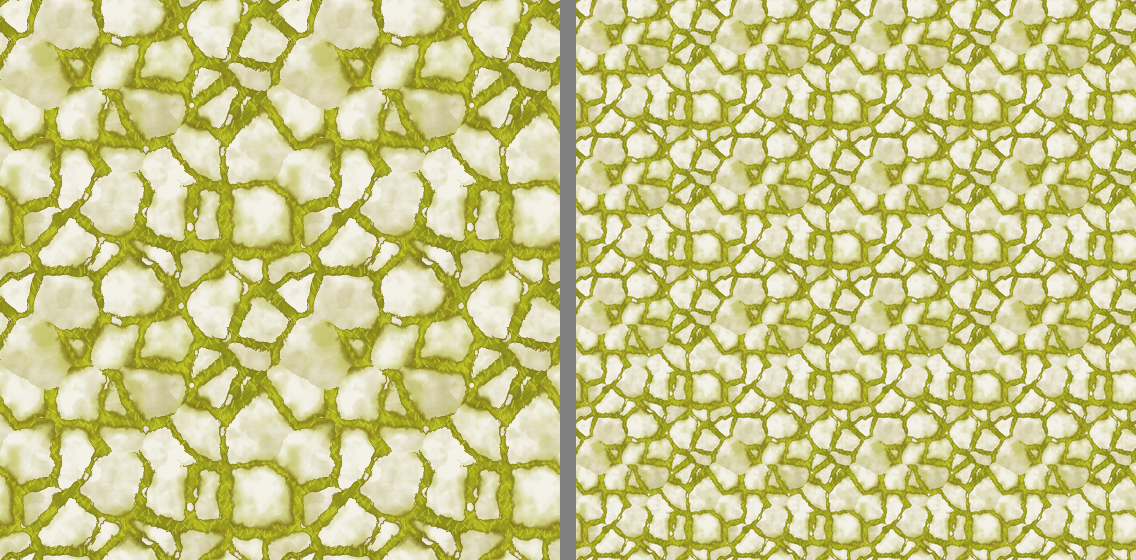
Left, the tile; right, the same tile 2 across and 2 down.
Give the GLSL for this texture, as a three.js fragment shader.

```glsl
// Pale painted paving stones set in bright mossy grass.
// A wrapping weighted Voronoi diagram shapes the stones; smooth facets and
// layered noise paint them, and tapered strokes draw the grass between.
varying vec2 vUv;

const float REPEATS = 2.0;       // tiles across the canvas
const float CELLS = 6.0;         // stone cells across a tile
const float FACETS = 18.0;       // paint facets across a tile
const float PEBBLES = 18.0;      // pebble cells across a tile
const float BLADES = 36.0;       // grass cells across a tile
const float JITTER = 0.85;
const float SIZE_SPREAD = 0.55;
const float GAP_MIN = 0.045;
const float GAP_MAX = 0.135;
const float MERGE_CHANCE = 0.16; // neighbours that touch without a gap

const vec3 STONE_LIGHT = vec3(0.955, 0.945, 0.905);
const vec3 STONE_MID = vec3(0.86, 0.84, 0.70);
const vec3 STONE_SHADE = vec3(0.76, 0.74, 0.52);
const vec3 MOSS_STAIN = vec3(0.76, 0.76, 0.36);
const vec3 GRASS_DARK = vec3(0.55, 0.56, 0.11);
const vec3 GRASS_LIGHT = vec3(0.73, 0.75, 0.14);
const vec3 BLADE_DARK = vec3(0.50, 0.51, 0.09);
const vec3 BLADE_LIGHT = vec3(0.82, 0.83, 0.24);
const vec3 EARTH = vec3(0.50, 0.44, 0.12);

vec2 hash2(vec2 c) {
  vec3 q = fract(c.xyx * vec3(0.1031, 0.1030, 0.0973));
  q += dot(q, q.yzx + 33.33);
  return fract((q.xx + q.yz) * q.zy);
}

float noise(vec2 p, float period) {
  vec2 c = floor(p), f = fract(p);
  f = f * f * (3.0 - 2.0 * f);
  float a = hash2(mod(c, period)).x;
  float b = hash2(mod(c + vec2(1, 0), period)).x;
  float d = hash2(mod(c + vec2(0, 1), period)).x;
  float e = hash2(mod(c + 1.0, period)).x;
  return mix(mix(a, b, f.x), mix(d, e, f.x), f.y);
}

float fbm(vec2 t, float period) {
  float sum = 0.0, gain = 0.533;
  for (int i = 0; i < 4; i++) {
    sum += gain * noise(t * period, period);
    t += 0.37;
    period *= 2.0;
    gain *= 0.5;
  }
  return sum;
}

// Stone centre in xy, Voronoi weight in z
vec3 stoneSite(vec2 cell) {
  vec2 w = mod(cell, CELLS);
  float size = hash2(w + 71.0).x;
  return vec3(cell + 0.5 + (hash2(w) - 0.5) * JITTER, SIZE_SPREAD * size * size);
}

float smoothMin(float a, float b, float k) {
  float h = max(k - abs(a - b), 0.0) / k;
  return min(a, b) - h * h * k * 0.25;
}

// Inside distance of the nearest stone; also gives its cell and centre
float stoneDistance(vec2 p, out vec2 cell, out vec2 centre) {
  vec2 base = floor(p);
  vec3 own = vec3(0.0);
  float best = 1e3;
  for (int j = -2; j <= 2; j++) for (int i = -2; i <= 2; i++) {
    vec2 c = base + vec2(i, j);
    vec3 s = stoneSite(c);
    float d = dot(p - s.xy, p - s.xy) - s.z;
    if (d < best) { best = d; own = s; cell = c; }
  }
  centre = own.xy;
  float edge = 1.0;
  for (int j = -2; j <= 2; j++) for (int i = -2; i <= 2; i++) {
    vec2 c = base + vec2(i, j);
    if (distance(c, cell) < 0.5) continue;
    vec3 s = stoneSite(c);
    float d = dot(p - s.xy, p - s.xy) - s.z - best;
    vec2 pair = hash2(mod(c, CELLS) + mod(cell, CELLS) + 19.0);
    float gap = pair.x < MERGE_CHANCE ? -0.2 : mix(GAP_MIN, GAP_MAX, pair.y);
    edge = smoothMin(edge, d / (2.0 * distance(s.xy, own.xy)) - gap, 0.09);
  }
  return edge;
}

// Flat patches of tone with softened borders
float facetTone(vec2 p) {
  vec2 sum = vec2(0.0);
  for (int j = -1; j <= 1; j++) for (int i = -1; i <= 1; i++) {
    vec2 c = floor(p) + vec2(i, j);
    vec2 h = hash2(mod(c, FACETS) + 37.0);
    vec2 r = c + h - p;
    float weight = exp(-22.0 * dot(r, r)) + 1e-9;
    sum += weight * vec2(fract(h.x * 7.3 + h.y * 3.1), 1.0);
  }
  return sum.x / sum.y;
}

// Inside distance of scattered pebbles, in stone cell units
float pebbleDistance(vec2 p) {
  float d = -1.0;
  for (int j = -1; j <= 1; j++) for (int i = -1; i <= 1; i++) {
    vec2 c = floor(p) + vec2(i, j);
    vec2 h = hash2(mod(c, PEBBLES) + 113.0);
    float radius = h.x < 0.22 ? 0.16 + 0.9 * h.x : -1.0;
    d = max(d, radius - length((p - c - 0.3 - 0.4 * h.yx) * vec2(1.0, 0.85)));
  }
  return d * CELLS / PEBBLES;
}

// Tapered leaning strokes: x covers light blades, y dark ones
vec2 grassBlades(vec2 p, float seed) {
  vec2 cover = vec2(0.0);
  for (int j = -1; j <= 1; j++) for (int i = -1; i <= 1; i++) {
    vec2 c = floor(p) + vec2(i, j);
    vec2 h = hash2(mod(c, BLADES) + seed);
    vec2 lean = vec2((h.x - 0.5) * 1.8, 0.5 + 0.5 * h.y);
    vec2 r = p - c - h.yx;
    float along = clamp(dot(r, lean) / dot(lean, lean), 0.0, 1.0);
    r.x += 0.15 * along * (1.0 - along);
    float width = mix(0.13, 0.04, along);
    float mask = 1.0 - smoothstep(width * 0.4, width + 0.06, length(r - lean * along));
    cover = max(cover, mask * (fract(h.x * 5.7 + h.y) < 0.55 ? vec2(1, 0) : vec2(0, 1)));
  }
  return cover;
}

vec3 stoneColor(float v) {
  vec3 low = mix(STONE_SHADE, STONE_MID, clamp(v * 2.0, 0.0, 1.0));
  return mix(low, STONE_LIGHT, clamp(v * 2.0 - 1.0, 0.0, 1.0));
}

void main() {
  vec2 t = vUv * REPEATS;
  float broad = fbm(t, 7.0);
  float brush = fbm(t + 0.21, 24.0);
  float moss = fbm(t + 0.63, 9.0);
  vec2 wobble = vec2(fbm(t + 0.11, 20.0), fbm(t + 0.47, 20.0)) - 0.5;

  // Grass ground with strokes
  vec2 blades = max(grassBlades(t * BLADES, 5.0), grassBlades(t * BLADES + 0.5, 53.0));
  vec3 color = mix(GRASS_DARK, GRASS_LIGHT, smoothstep(0.25, 0.7, 0.6 * broad + 0.4 * brush));
  color = mix(color, EARTH, 0.5 * smoothstep(0.58, 0.8, moss));
  color = mix(color, BLADE_DARK, 0.45 * blades.y);
  color = mix(color, BLADE_LIGHT, 0.55 * blades.x);

  // Stone shape, ragged where blades overlap its rim
  vec2 cell, centre;
  vec2 p = t * CELLS + wobble * 0.22;
  float d = stoneDistance(p, cell, centre) - 0.025 * blades.x;
  vec2 trait = hash2(mod(cell, CELLS) + 151.0);

  // Pebbles kept clear of the stones
  float pebble = min(pebbleDistance(t * PEBBLES + wobble * 0.5), -d - 0.025);
  color = mix(color, EARTH, 0.5 * smoothstep(-0.04, 0.0, pebble));
  color = mix(color, stoneColor(0.35 + 0.8 * brush), smoothstep(-0.008, 0.012, pebble));

  // Contact shadow in the grass
  color = mix(color, EARTH * 0.95, 0.55 * smoothstep(-0.07, 0.0, d));

  // Painted stone surface
  float tone = mix(0.42, 1.05, sqrt(trait.x));
  tone += 0.4 * (facetTone(t * FACETS + wobble * 1.2) - 0.5) + 0.7 * (brush - 0.5);
  tone += 0.28 * dot(p - centre, vec2(-0.5, 0.8));
  tone += 0.12 * smoothstep(0.07, 0.02, d);
  vec3 stone = stoneColor(tone);
  float rim = 1.0 - smoothstep(0.0, 0.25, d);
  float stain = smoothstep(0.5, 0.85, moss + 0.22 * rim + 0.12 * (trait.y - 0.5));
  stone = mix(stone, MOSS_STAIN, 0.75 * stain);

  // Mostly crisp rims that sink softly into moss in places
  float softness = 0.014 + 0.13 * smoothstep(0.5, 0.72, moss);
  color = mix(color, stone, smoothstep(-0.012, softness, d));
  gl_FragColor = vec4(color, 1.0);
}
```
